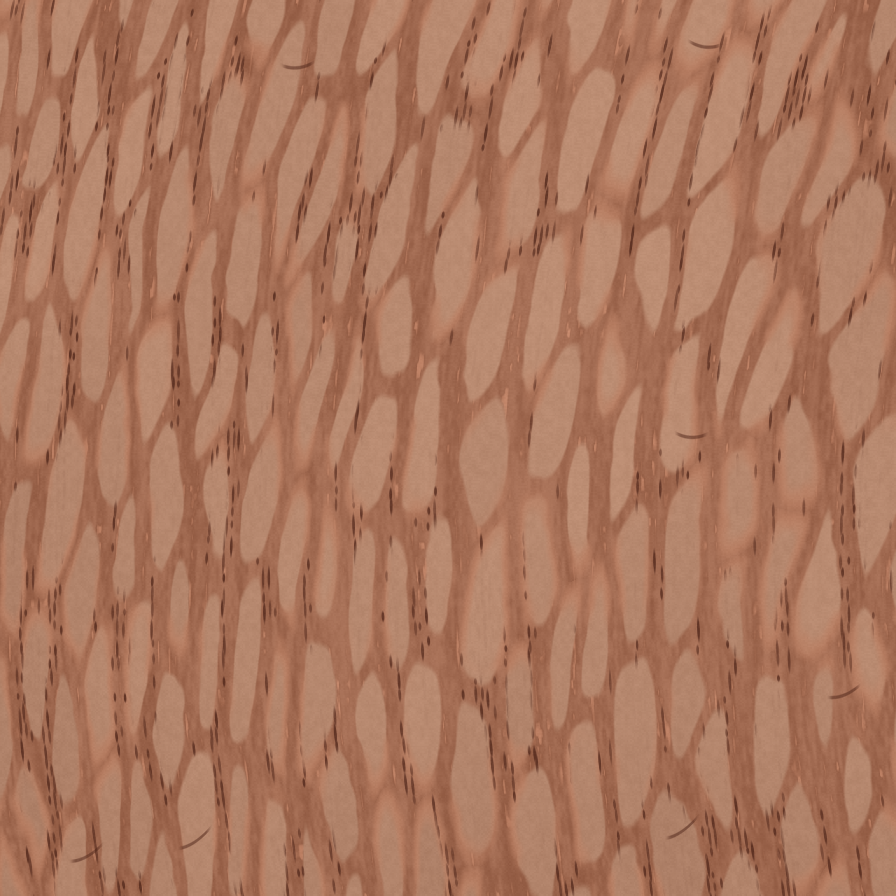
This texture is drawn by a three.js fragment shader. Its source:

```glsl
#define FLAKE_GRID vec2(19.0, 6.6)
#define FLAKE_JITTER 0.72
#define END_SLANT 0.4
#define SIDE_GAP 0.19
#define END_GAP 0.06
#define PORE_GRID vec2(150.0, 52.0)
#define PORE_AMOUNT 0.8
#define FLAKE_LIGHT vec3(0.738, 0.555, 0.452)
#define FLAKE_SHADE vec3(0.670, 0.490, 0.395)
#define BAND_LIGHT vec3(0.665, 0.450, 0.350)
#define BAND_DARK vec3(0.575, 0.360, 0.265)
#define PORE_COLOR vec3(0.330, 0.165, 0.115)

varying vec2 vUv;

float hash(vec2 p) {
  return fract(sin(dot(p, vec2(127.1, 311.7))) * 43758.5453);
}

float noise(vec2 p) {
  vec2 i = floor(p), f = fract(p);
  f = f * f * (3.0 - 2.0 * f);
  return mix(mix(hash(i), hash(i + vec2(1.0, 0.0)), f.x),
             mix(hash(i + vec2(0.0, 1.0)), hash(i + vec2(1.0, 1.0)), f.x), f.y);
}

// Flake centres sit on jittered rows, every other row shifted by half a cell
vec2 flakeCentre(vec2 id) {
  vec2 jitter = vec2(hash(id), hash(id + 37.3)) - 0.5;
  return id + vec2(0.5 + 0.5 * mod(id.y, 2.0), 0.5) + FLAKE_JITTER * jitter;
}

// Signed distance to the flake outline (positive inside); id receives its cell
float flakeDistance(vec2 q, out vec2 id) {
  vec2 base = floor(q), nearest = vec2(0.0);
  float best = 100.0;
  for (int j = -2; j <= 2; j++)
  for (int i = -2; i <= 2; i++) {
    vec2 cell = base + vec2(float(i), float(j));
    vec2 d = flakeCentre(cell) - q;
    if (dot(d, d) < best) { best = dot(d, d); nearest = d; id = cell; }
  }
  // Soft minimum over the borders rounds the corners
  float sum = 0.0;
  float gapScale = 0.65 + 0.7 * hash(id + 11.7);
  for (int j = -2; j <= 2; j++)
  for (int i = -2; i <= 2; i++) {
    if (i == 0 && j == 0) continue;
    vec2 d = flakeCentre(id + vec2(float(i), float(j))) - q;
    vec2 normal = normalize(d - nearest);
    float gap = mix(END_GAP, SIDE_GAP * gapScale, smoothstep(0.3, 0.95, abs(normal.x)));
    sum += exp(-16.0 * (dot(0.5 * (d + nearest), normal) - gap));
  }
  return -log(sum) / 16.0;
}

// Short vertical dashes, chained along the grain
float pores(vec2 p) {
  vec2 g = p * PORE_GRID;
  vec2 base = floor(g);
  float ink = 0.0;
  for (int j = -1; j <= 1; j++)
  for (int i = -1; i <= 1; i++) {
    vec2 cell = base + vec2(float(i), float(j));
    float chain = noise(vec2(cell.x * 0.83, cell.y * 0.13) + 5.0);
    float present = step(hash(cell + 3.1), PORE_AMOUNT * smoothstep(0.56, 0.85, chain));
    vec2 centre = cell + vec2(0.3 + 0.4 * hash(cell + 9.2), 0.2 + 0.6 * hash(cell + 6.4));
    vec2 halfSize = vec2(0.24, 0.2 + 0.5 * hash(cell + 1.9));
    float d = length((g - centre) / halfSize);
    ink = max(ink, present * (1.0 - smoothstep(0.55, 1.35, d)) * (0.55 + 0.45 * hash(cell + 8.8)));
  }
  return ink;
}

// Sparse thin slanted cracks
float cracks(vec2 p) {
  vec2 g = p * 7.0, cell = floor(g);
  vec2 d = fract(g) - 0.3 - 0.4 * vec2(hash(cell + 2.0), hash(cell + 4.0));
  d.y -= d.x * (hash(cell + 7.0) - 0.3) + 2.0 * d.x * d.x;
  float line = 1.0 - smoothstep(0.006, 0.02, abs(d.y));
  return line * (1.0 - smoothstep(0.08, 0.14, abs(d.x))) * step(0.76, hash(cell + 21.0));
}

void main() {
  vec2 uv = vUv;

  // Bend the grain: it leans left low down and right higher up
  vec2 grain = uv;
  grain.x -= 0.16 * (uv.y - 0.38) * (uv.y - 0.38);
  grain.x += 0.022 * (noise(uv * vec2(5.0, 4.0)) - 0.5);
  vec2 p = grain;
  p.x += 0.012 * (noise(uv * vec2(18.0, 12.0) + 7.0) - 0.5);
  p += vec2(0.003, 0.008) * (noise(uv * vec2(110.0, 55.0)) - 0.5);

  // Flakes are narrower on the left, with ends rising to the right
  vec2 q = vec2(p.x * (1.2 - 0.2 * p.x), p.y) * FLAKE_GRID;
  q.y -= END_SLANT * q.x;
  vec2 id;
  float edge = flakeDistance(q, id);
  float flake = smoothstep(-0.025, 0.035, edge);

  // Smooth flakes with a gentle shade and fine mottle
  float broad = noise(uv * vec2(3.0, 4.0) + 2.0);
  float mottle = noise(uv * vec2(210.0, 140.0)) - 0.5;
  float shade = 0.4 * hash(id + 5.5) + 0.55 * broad + 0.35 * (0.5 - uv.y) - 0.1;
  vec3 flakeColor = mix(FLAKE_LIGHT, FLAKE_SHADE, clamp(shade, 0.0, 1.0)) + 0.025 * mottle;

  // Fibrous bands
  float fibre = noise(grain * vec2(260.0, 22.0));
  float streak = noise(grain * vec2(85.0, 9.0) + 13.0);
  float fleck = noise(grain * vec2(300.0, 110.0) + 31.0);
  float tone = 0.35 * fibre + 0.35 * streak + 0.3 * fleck + 0.25 * (broad - 0.5);
  vec3 bandColor = mix(BAND_LIGHT, BAND_DARK, smoothstep(0.15, 0.85, tone));
  float glint = smoothstep(0.72, 0.95, fibre) * smoothstep(0.45, 0.8, fleck);
  bandColor += 0.16 * glint * vec3(1.0, 0.85, 0.75);

  // Patchy warm rim where a flake fades into the band
  vec3 color = mix(bandColor, flakeColor, flake);
  float rim = smoothstep(-0.12, 0.0, edge) * (1.0 - smoothstep(0.02, 0.13, edge));
  float patches = smoothstep(0.4, 0.75, noise(uv * vec2(28.0, 14.0) + 17.0));
  color = mix(color, vec3(0.73, 0.50, 0.39), 0.75 * rim * patches);

  float ink = pores(grain) * (1.0 - 0.95 * smoothstep(-0.02, 0.08, edge));
  color = mix(color, PORE_COLOR, 0.85 * ink);
  color = mix(color, PORE_COLOR, 0.55 * cracks(uv));
  color += 0.02 * (hash(floor(uv * 512.0)) - 0.5);
  gl_FragColor = vec4(color, 1.0);
}
```
